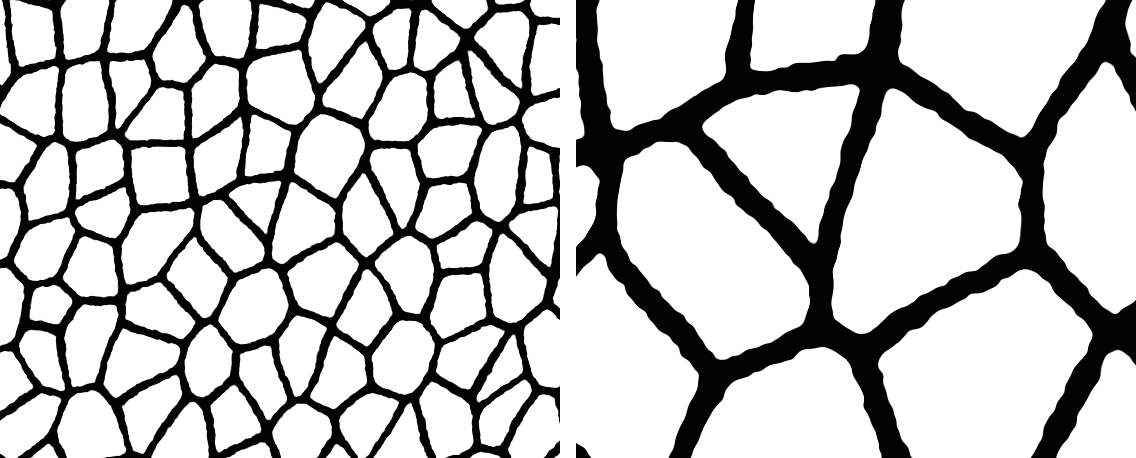
Left, the full canvas; right, a detail of the centre.
This pattern is drawn by a WebGL 1 fragment shader. Its source:

```glsl
precision highp float;
// Irregular cell tissue: white polygonal cells parted by rough black walls.

#define CELLS_ACROSS 8.7      // cells per canvas height, sideways
#define CELLS_UP 7.0          // cells per canvas height, upwards
#define LEAN 1.1              // shear of the cells to the right
#define JITTER 0.86           // irregularity of the cell centres
#define WALL_HALF_WIDTH 0.0084
#define WIDTH_VARIATION 0.0009
#define CORNER_ROUNDING 0.0036
#define BEND 0.0045           // slow curving of the walls
#define WOBBLE 0.0013         // medium raggedness
#define GRIT 0.0006           // fine raggedness
#define INK vec3(0.006)
#define PAPER vec3(1.0)

uniform vec2 u_resolution;

vec2 hash2(vec2 cell) {
  vec3 q = fract(cell.xyx * vec3(0.1031, 0.1030, 0.0973));
  q += dot(q, q.yzx + 33.33);
  return fract((q.xx + q.yz) * q.zy);
}

vec2 cellCentre(vec2 cell) {
  return cell + 0.5 + JITTER * (hash2(cell + 37.0) - 0.5);
}

// Two crossed sine pairs give an irregular displacement of about unit size.
vec2 sineWarp(vec2 p, float frequency) {
  vec2 a = p * frequency;
  vec2 b = vec2(0.8 * a.x - 0.6 * a.y, 0.6 * a.x + 0.8 * a.y) * 1.37;
  return 0.6 * sin(a.yx + 1.7 * sin(b * 0.43 + 2.0)) + 0.5 * sin(b + 4.1);
}

// Distance to the nearest wall in canvas heights, rounded at the corners.
float wallDistance(vec2 p) {
  mat2 toLattice = mat2(CELLS_ACROSS, 0.0, -LEAN, CELLS_UP);
  vec2 q = toLattice * p;
  vec2 base = floor(q);

  // Find the cell that owns this point.
  vec2 homeCell = base;
  vec2 home = vec2(0.0);
  float nearest = 1e3;
  for (int j = -1; j <= 1; j++) {
    for (int i = -1; i <= 1; i++) {
      vec2 cell = base + vec2(float(i), float(j));
      vec2 centre = cellCentre(cell);
      float d = dot(centre - q, centre - q);
      if (d < nearest) {
        nearest = d;
        home = centre;
        homeCell = cell;
      }
    }
  }

  // Blend the distances to the bisectors with all neighbours.
  float sum = 0.0;
  for (int j = -2; j <= 2; j++) {
    for (int i = -2; i <= 2; i++) {
      if (i == 0 && j == 0) continue;
      vec2 other = cellCentre(homeCell + vec2(float(i), float(j)));
      vec2 normal = normalize(other - home);
      float d = dot(0.5 * (home + other) - q, normal);
      d /= length(normal * toLattice);
      sum += exp(-max(d, 0.0) / CORNER_ROUNDING);
    }
  }
  return -CORNER_ROUNDING * log(max(sum, 1e-20));
}

void main() {
  vec2 p = gl_FragCoord.xy / u_resolution.y;
  float pixel = 1.0 / u_resolution.y;

  // Roughen the walls at three scales.
  vec2 warped = p + BEND * sineWarp(p, 31.0)
                  + WOBBLE * sineWarp(p + 0.31, 170.0)
                  + GRIT * sineWarp(p + 0.73, 390.0);

  float halfWidth = WALL_HALF_WIDTH + WIDTH_VARIATION * sineWarp(p, 23.0).x;
  float edge = wallDistance(warped) - halfWidth;
  float cover = smoothstep(-0.65 * pixel, 0.65 * pixel, edge);
  gl_FragColor = vec4(mix(INK, PAPER, cover), 1.0);
}
```
